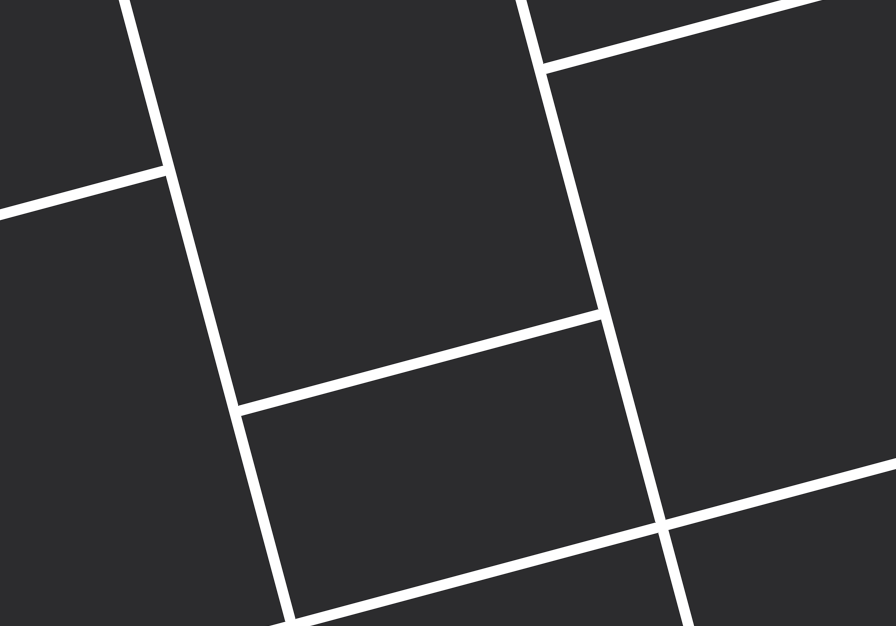
This pattern is drawn by a WebGL 2 fragment shader. Its source:

```glsl
#version 300 es
precision highp float;
// Dark tilted tiles separated by thin white lines. Columns of equal width each
// stack one tall and one short tile, and the order swaps in every other column.
// The distance to the nearest tile border gives the line and its faint dark rim.

uniform vec2 u_resolution;
out vec4 fragColor;

// Lengths are fractions of the canvas width
const float TILT = radians(15.0);
const vec2 GRID_ORIGIN = vec2(0.3147, -0.0837);  // a crossing, in tilted axes
const float COLUMN_WIDTH = 0.4277;
const float TALL_TILE = 0.5270;
const float SHORT_TILE = 0.2464;
const float LINE_WIDTH = 0.0119;
const float RIM_WIDTH = 0.0012;

const vec3 TILE_COLOR = vec3(0.173, 0.173, 0.180);
const vec3 RIM_COLOR = vec3(0.130, 0.130, 0.140);
const vec3 LINE_COLOR = vec3(1.0);

vec2 toTiltedAxes(vec2 p) {
    float c = cos(TILT), s = sin(TILT);
    return vec2(c * p.x + s * p.y, c * p.y - s * p.x);
}

// Distance from x to the nearest multiple of period
float repeatDistance(float x, float period) {
    float r = mod(x, period);
    return min(r, period - r);
}

// Distance to the nearest border of the alternating tile columns
float borderDistance(vec2 q) {
    float column = floor(q.x / COLUMN_WIDTH);
    float period = TALL_TILE + SHORT_TILE;
    float split = mod(column, 2.0) < 0.5 ? SHORT_TILE : TALL_TILE;
    float side = repeatDistance(q.x, COLUMN_WIDTH);
    float base = repeatDistance(q.y, period);
    float middle = repeatDistance(q.y - split, period);
    return min(side, min(base, middle));
}

// Antialiased coverage of the band closer than halfWidth
float band(float d, float halfWidth, float pixel) {
    return 1.0 - smoothstep(-0.75 * pixel, 0.75 * pixel, d - halfWidth);
}

void main() {
    float pixel = 1.0 / u_resolution.x;
    vec2 q = toTiltedAxes(gl_FragCoord.xy * pixel) - GRID_ORIGIN;
    float d = borderDistance(q);

    // Layers: tile, dark rim, white line
    float halfLine = 0.5 * LINE_WIDTH;
    vec3 color = mix(TILE_COLOR, RIM_COLOR, band(d, halfLine + RIM_WIDTH, pixel));
    color = mix(color, LINE_COLOR, band(d, halfLine, pixel));
    fragColor = vec4(color, 1.0);
}
```
